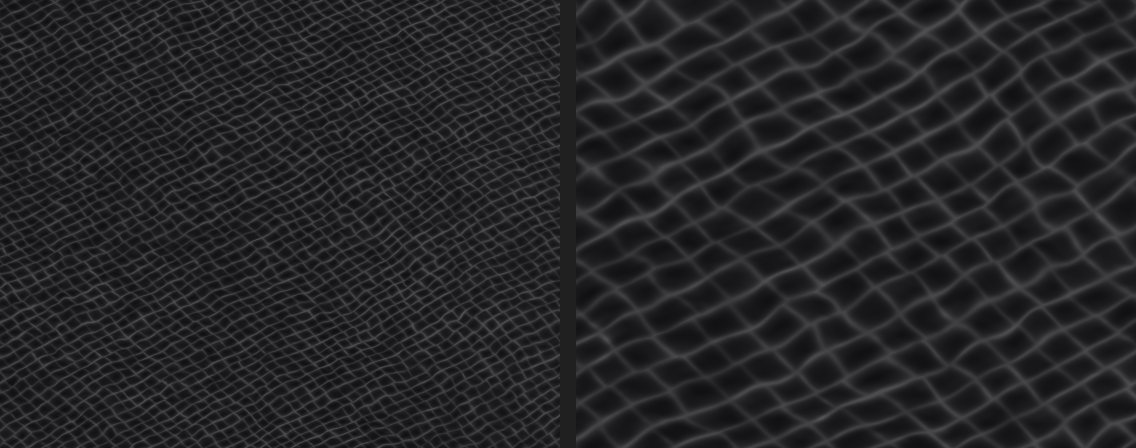
Left: the whole. Right: its middle third, enlarged.
Give the GLSL for this texture, as a Shadertoy shader.

```glsl
#define ROW_ANGLE 0.46
#define CROSS_ANGLE -0.78
#define ROW_GAP 0.0205
#define CROSS_GAP 0.0255
#define ROW_WIDTH 0.105
#define CROSS_WIDTH 0.095
#define STAGGER 0.40
#define WRINKLE 0.075
#define DARK 0.068
#define LIGHT 0.278
#define BLUE_TINT 0.009

float hash(vec2 p) {
    vec3 q = fract(vec3(p.xyx) * 0.1031);
    q += dot(q, q.yzx + 33.33);
    return fract((q.x + q.y) * q.z);
}

float noise(vec2 p) {
    vec2 cell = floor(p);
    vec2 f = fract(p);
    f = f * f * (3.0 - 2.0 * f);
    float low = mix(hash(cell), hash(cell + vec2(1, 0)), f.x);
    float high = mix(hash(cell + vec2(0, 1)), hash(cell + vec2(1, 1)), f.x);
    return mix(low, high, f.y);
}

// Signed noise pair that bends the grain
vec2 bend(vec2 p) {
    return vec2(noise(p + 17.0), noise(p + 71.0)) - 0.5;
}

// Distance across a family of parallel lines, in line gaps
float across(vec2 p, float angle, float gap) {
    return dot(p, vec2(-sin(angle), cos(angle))) / gap;
}

// Soft crease with a narrow crest and a long skirt, one per unit
float crease(float x, float width) {
    float d = (fract(x + 0.5) - 0.5) / width;
    return 1.0 / (1.0 + d * d);
}

void mainImage(out vec4 fragColor, in vec2 fragCoord) {
    vec2 p = fragCoord / iResolution.y;

    // Hide stretch: broad drift, medium waves, cell-sized wobble
    vec2 q = p + 0.045 * bend(p * 2.7) + 0.012 * bend(p * 13.0)
           + 0.0065 * bend(p * 42.0);

    // Two crossing crease families, the second staggered row by row
    float u = across(q, ROW_ANGLE, ROW_GAP);
    float v = across(q, CROSS_ANGLE, CROSS_GAP);
    float row = floor(u);
    v += STAGGER * (noise(vec2(row * 7.3, v * 0.5)) - 0.5);

    // Crease strength varies along each line
    float rowPower = mix(0.5, 1.12, noise(vec2(v * 0.6, floor(u + 0.5) * 5.1)));
    float crossPower = mix(0.3, 1.0, noise(vec2(floor(v + 0.5) * 3.7, u * 0.7)));
    float rows = rowPower * crease(u, ROW_WIDTH);
    float crosses = crossPower * crease(v, CROSS_WIDTH);
    float relief = 1.0 - (1.0 - min(rows, 1.0)) * (1.0 - crosses);

    // Fine wrinkles run mostly along the rows
    float wrinkles = noise(vec2(v * 1.7, u * 3.4)) - 0.5;
    wrinkles += 0.7 * (noise(vec2(v * 3.6 + u, u * 2.3)) - 0.5);

    // Gentle light falloff and worn patches
    float wear = mix(0.88, 1.08, noise(p * 3.2 + 9.0));
    float edgeLight = 0.012 * smoothstep(0.75, 1.25, p.x);

    float shade = mix(DARK, LIGHT, relief * wear);
    shade += WRINKLE * wrinkles * (0.35 + 0.65 * relief) + edgeLight;
    shade = max(shade, 0.05);
    fragColor = vec4(vec3(shade, shade, shade + BLUE_TINT), 1.0);
}
```
